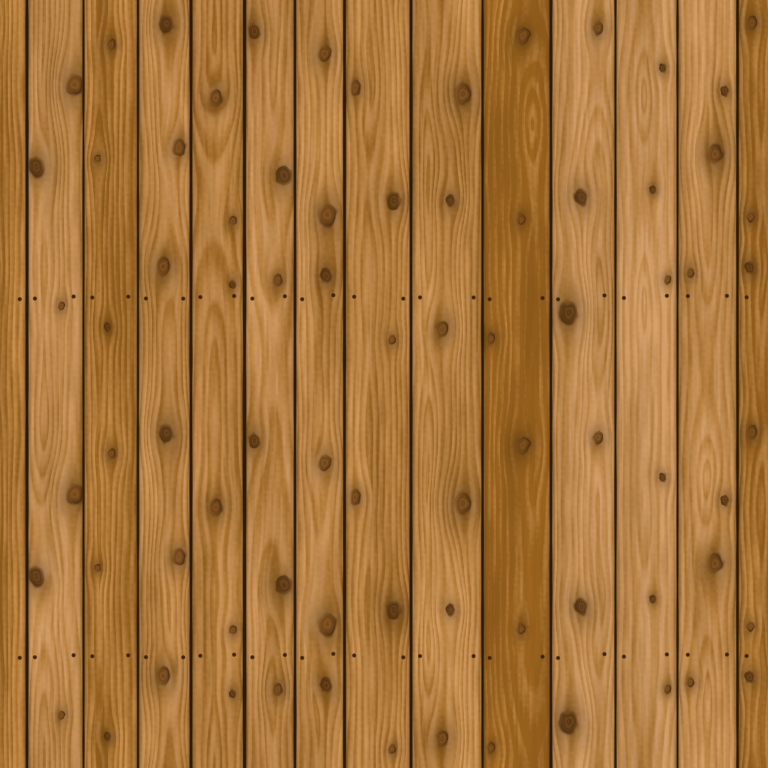
This texture is drawn by a WebGL 2 fragment shader. Its source:

```glsl
#version 300 es
precision highp float;
// Thirteen upright pine planks of uneven width, tiling in both directions.
// Growth rings are contours of a warped distance from the pith; knots bend
// them. Knots and nails come twice per tile, at an uneven vertical spacing.
uniform vec2 u_resolution;
out vec4 fragColor;

const int PLANKS = 13;
const int KNOTS = 3;
const float COPY_OFFSET = 0.467;
const float NAIL_HEIGHT = 0.613;
const float EDGES[14] = float[14](.0352, .1087, .1797, .2487, .3184, .3841, .4486,
                                  .5352, .6283, .7174, .8014, .8822, .9603, 1.0352);
const float TONES[13] = float[13](.66, .30, .56, .48, .60, .56, .48,
                                  .54, .08, .74, .78, .64, .32);

const vec3 GAP = vec3(.17, .10, .02);
const vec3 BARK = vec3(.30, .18, .06);
const vec3 KNOT = vec3(.50, .31, .12);
const vec3 AMBER = vec3(.58, .37, .11);
const vec3 HONEY = vec3(.71, .50, .26);
const vec3 PALE = vec3(.79, .59, .39);

float hash(vec2 p) {
  return fract(sin(dot(p, vec2(127.1, 311.7))) * 43758.5);
}

// Value noise that repeats vertically after `rows` cells.
float noise(vec2 p, float rows, float seed) {
  vec2 cell = floor(p), f = fract(p);
  f = f * f * (3.0 - 2.0 * f);
  float y0 = mod(cell.y, rows) + seed * 17.0;
  float y1 = mod(cell.y + 1.0, rows) + seed * 17.0;
  float low = mix(hash(vec2(cell.x, y0)), hash(vec2(cell.x + 1.0, y0)), f.x);
  float high = mix(hash(vec2(cell.x, y1)), hash(vec2(cell.x + 1.0, y1)), f.x);
  return mix(low, high, f.y);
}

// Signed height above the nearer of the two copies of a feature.
float copyDistance(float y, float height) {
  float a = fract(y - height + 0.5) - 0.5;
  float b = fract(y - height + COPY_OFFSET + 0.5) - 0.5;
  return abs(a) < abs(b) ? a : b;
}

float gauss(vec2 d, vec2 size) {
  d /= size;
  return exp(-dot(d, d));
}

// Soft latewood lines across the rings around a wandering pith.
float growthRings(float u, float y, float seed) {
  float depth = 0.055 * (noise(vec2(0.5, y * 4.0), 4.0, seed) - 0.4);
  float wobble = 0.010 * noise(vec2(u * 28.0, y * 9.0), 9.0, seed + 3.0);
  float radius = length(vec2(u, depth)) + wobble;
  radius += 0.010 * noise(vec2(radius * 55.0, 0.5), 1.0, seed + 5.0);
  float f = fract(radius * 125.0);
  return smoothstep(0.1, 0.75, f) * (1.0 - smoothstep(0.75, 1.0, f));
}

vec3 woodRamp(float v) {
  vec3 c = mix(AMBER, HONEY, clamp(v * 2.0, 0.0, 1.0));
  return mix(c, PALE, clamp(v * 2.0 - 1.0, 0.0, 1.0));
}

// Oval knot with inner rings and a dark uneven rim.
vec3 paintKnot(vec3 wood, vec2 d, float size, float seed) {
  float slant = seed - 0.5;
  vec2 q = vec2(d.x + slant * d.y, d.y * 0.75 - slant * d.x) / size;
  float e = length(q) + 0.35 * (noise(q * 1.6 + 20.0, 99.0, seed) - 0.5);
  float rings = 0.5 + 0.5 * sin(e * 13.0);
  vec3 core = mix(KNOT, BARK, 0.4 * rings + 0.5 * step(0.55, seed));
  float rim = exp(-pow((e - 0.9) * 5.0, 2.0)) * (0.5 + 0.4 * sin(atan(q.y, q.x) + seed * 6.0));
  wood *= 1.0 - 0.22 * exp(-e * e * 0.22);
  wood = mix(wood, core, 0.85 * (1.0 - smoothstep(0.65, 1.1, e)));
  return mix(wood, BARK, rim);
}

void main() {
  vec2 p = gl_FragCoord.xy / u_resolution;
  float pixel = 1.0 / u_resolution.y;
  float x = p.x < EDGES[0] ? p.x + 1.0 : p.x;
  float y = p.y;

  // Find the plank under this point.
  int id = 0;
  for (int i = 1; i < PLANKS; i++) if (x >= EDGES[i]) id = i;
  float left = EDGES[id], right = EDGES[id + 1], seed = float(id) + 1.0;

  // Bend the grain around each knot.
  vec3 knots[KNOTS];
  float u = x, streak = 0.0;
  for (int k = 0; k < KNOTS; k++) {
    vec2 key = vec2(seed, float(k) + 0.7);
    float size = mix(0.0045, 0.0115, pow(hash(key + 9.0), 1.6));
    float center = mix(left + 0.010, right - 0.010, hash(key));
    float height = (float(k) + 0.15 + 0.7 * hash(key + 4.0)) / float(KNOTS) * COPY_OFFSET;
    vec2 d = vec2(x - center, copyDistance(y, height));
    knots[k] = vec3(d, size);
    u -= 0.75 * d.x * gauss(d, size * vec2(2.6, 4.5));
    streak += gauss(d, size * vec2(1.2, 6.0));
  }

  // Layer plank tone, rings, stains and fine fibres.
  float pith = mix(left, right, mix(0.2, 0.8, hash(vec2(seed, 2.3))));
  float rings = growthRings(u - pith, y, seed);
  float stain = noise(vec2(u * 45.0, y * 5.0), 5.0, seed + 30.0) - 0.5;
  float fiber = noise(vec2(u * 330.0, y * 26.0), 26.0, seed + 50.0) - 0.5;
  float speck = noise(p * 256.0, 256.0, 80.0) - 0.5;
  float v = TONES[id] + 0.13 - 0.38 * rings + 0.30 * stain + 0.20 * fiber + 0.14 * speck;
  vec3 color = woodRamp(v - 0.18 * streak);
  color *= 1.0 + 0.10 * stain * (1.5 - TONES[id]) + 0.06 * fiber;

  for (int k = 0; k < KNOTS; k++)
    color = paintKnot(color, knots[k].xy, knots[k].z, hash(vec2(seed, float(k) + 6.1)));

  // Nail heads sit near both sides of every plank.
  float side = min(x - left, right - x);
  float which = x - left < right - x ? 0.0 : 1.0;
  float jitter = 0.006 * (hash(vec2(seed, which)) - 0.5);
  float nail = length(vec2(side - 0.012 - jitter, copyDistance(y, NAIL_HEIGHT + jitter)));
  color = mix(BARK * 0.8, color, smoothstep(0.0013, 0.0024 + pixel, nail));

  // Rounded edges and dark gaps of varying width.
  float edge = mod(float(id) + which, float(PLANKS));
  float gap = mix(0.0007, 0.0016, hash(vec2(edge, 8.8)));
  gap += 0.0006 * (noise(vec2(0.5, y * 30.0), 30.0, edge) - 0.5);
  color *= mix(0.80, 1.0, smoothstep(0.0, 0.007, side));
  color = mix(GAP, color, smoothstep(gap - 0.5 * pixel, gap + 0.0012 + 0.5 * pixel, side));
  fragColor = vec4(color, 1.0);
}
```
